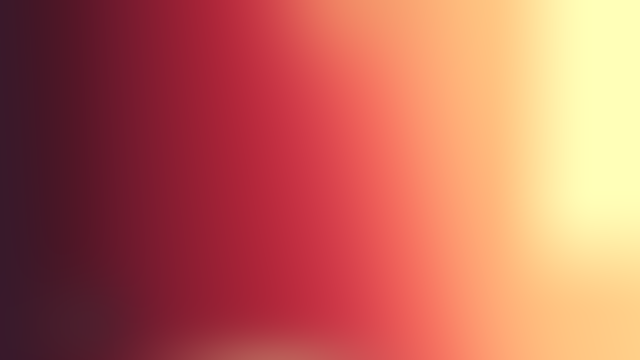
Reproduce this background procedurally as a Shadertoy shader.

```glsl
// Soft blurred sunset gradient: dark plum through crimson and coral to a pale yellow glow.

const int LAST_STOP = 10;
const vec3 RAMP[11] = vec3[11](
    vec3(0.21, 0.10, 0.17), vec3(0.29, 0.08, 0.14), vec3(0.44, 0.10, 0.18),
    vec3(0.58, 0.12, 0.20), vec3(0.71, 0.15, 0.23), vec3(0.83, 0.23, 0.29),
    vec3(0.96, 0.40, 0.36), vec3(1.00, 0.63, 0.45), vec3(1.00, 0.76, 0.50),
    vec3(1.00, 0.80, 0.53), vec3(1.00, 0.84, 0.55));

// How far the bands lean, at the dark side and at the bright side
const vec2 LEAN = vec2(0.03, 0.14);
const vec2 LEAN_RANGE = vec2(0.10, 0.55);

// Pale glow on the right
const vec3 GLOW_COLOR = vec3(1.00, 1.00, 0.72);
const vec2 GLOW_X = vec2(0.76, 0.93);
const vec2 GLOW_Y = vec2(0.12, 0.48);

// Hazes: colour, centre, radius and strength
const vec3 TOP_COLOR = vec3(0.93, 0.67, 0.43);
const vec2 TOP_CENTER = vec2(0.56, 1.03);
const vec2 TOP_RADIUS = vec2(0.12, 0.20);
const float TOP_STRENGTH = 0.45;

const vec3 BOTTOM_COLOR = vec3(0.78, 0.58, 0.46);
const vec2 BOTTOM_CENTER = vec2(0.43, -0.02);
const vec2 BOTTOM_RADIUS = vec2(0.15, 0.09);
const float BOTTOM_STRENGTH = 0.55;

const vec3 VIOLET_COLOR = vec3(0.28, 0.15, 0.20);
const vec2 VIOLET_CENTER = vec2(0.13, 0.10);
const vec2 VIOLET_RADIUS = vec2(0.08, 0.13);
const float VIOLET_STRENGTH = 0.50;

vec3 rampStop(int i) {
    return RAMP[clamp(i, 0, LAST_STOP)];
}

// Quadratic B-spline through the ramp, so that no band edge shows
vec3 rampColor(float x) {
    float t = clamp(x, 0.0, 1.0) * float(LAST_STOP) + 0.5;
    int i = int(floor(t));
    float f = fract(t);
    return 0.5 * (1.0 - f) * (1.0 - f) * rampStop(i - 1)
         + (0.5 + f * (1.0 - f)) * rampStop(i)
         + 0.5 * f * f * rampStop(i + 1);
}

// Gaussian falloff around an elliptical centre
float haze(vec2 uv, vec2 center, vec2 radius) {
    vec2 d = (uv - center) / radius;
    return exp(-dot(d, d));
}

void mainImage(out vec4 fragColor, in vec2 fragCoord) {
    vec2 uv = fragCoord / iResolution.xy;

    // Leaning colour bands
    float lean = mix(LEAN.x, LEAN.y, smoothstep(LEAN_RANGE.x, LEAN_RANGE.y, uv.x));
    vec3 color = rampColor(uv.x + lean * (uv.y - 0.5));

    // Hazes along the edges
    color = mix(color, TOP_COLOR, TOP_STRENGTH * haze(uv, TOP_CENTER, TOP_RADIUS));
    color = mix(color, BOTTOM_COLOR, BOTTOM_STRENGTH * haze(uv, BOTTOM_CENTER, BOTTOM_RADIUS));
    color = mix(color, VIOLET_COLOR, VIOLET_STRENGTH * haze(uv, VIOLET_CENTER, VIOLET_RADIUS));

    // Pale glow
    float glow = smoothstep(GLOW_X.x, GLOW_X.y, uv.x) * smoothstep(GLOW_Y.x, GLOW_Y.y, uv.y);
    color = mix(color, GLOW_COLOR, glow);

    fragColor = vec4(color, 1.0);
}
```
